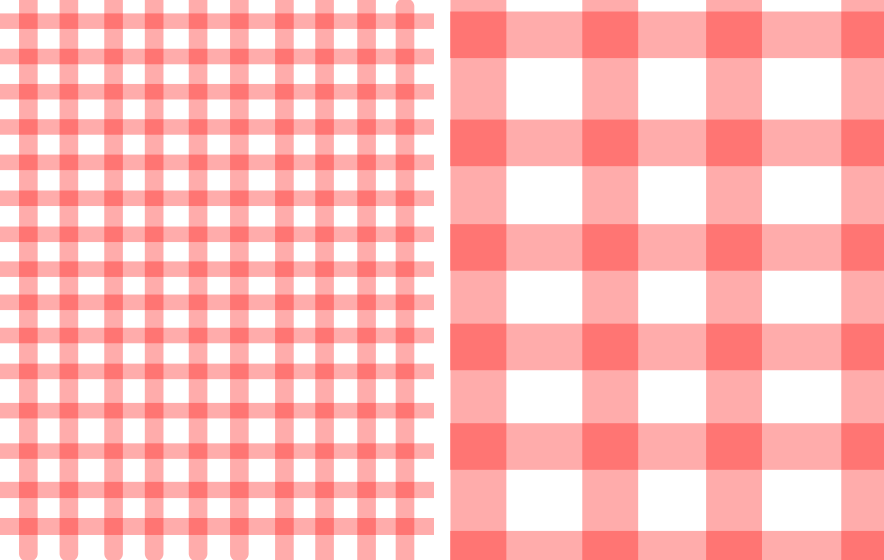
Left: the whole. Right: its middle third, enlarged.
This pattern is drawn by a Shadertoy shader. Its source:

```glsl
// Gingham cloth: translucent pink columns and rows, unevenly spaced, darker where they cross.

// Signed distance to a box with rounded corners
float roundedBox(vec2 p, vec2 halfSize, float radius) {
    vec2 q = abs(p) - halfSize + radius;
    return length(max(q, 0.0)) + min(max(q.x, q.y), 0.0) - radius;
}

// Column centre: even steps with a hand-placed drift
float columnCentre(float i) {
    return 40.8 + 57.33 * i + 1.2 * cos(3.14159 * i)
         + 2.7 * sin(0.6 * i - 2.16) + sin(1.37 * i - 1.3);
}

// Row centre, counted from the top edge
float rowCentre(float j) {
    return 23.2 + 49.5 * j + 5.65 * sin(0.449 * j + 0.767)
         + 3.28 * sin(0.898 * j + 2.21) + 0.85 * sin(1.346 * j - 2.13);
}

void mainImage(out vec4 fragColor, in vec2 fragCoord) {
    // Canvas is 594 by 768 units, with y running down
    vec2 p = fragCoord / iResolution.xy * vec2(594.0, 768.0);
    p.y = 768.0 - p.y;
    float pixel = 768.0 / iResolution.y;

    // Columns: the first six end at the bottom edge, the last one at the top
    float columnDist = 1e4;
    for (int i = 0; i < 10; i++) {
        float top = i == 9 ? -2.0 : -30.0;
        float bottom = i < 6 ? 770.0 : 800.0;
        vec2 centre = vec2(columnCentre(float(i)), 0.5 * (top + bottom));
        vec2 halfSize = vec2(12.75, 0.5 * (bottom - top));
        columnDist = min(columnDist, roundedBox(p - centre, halfSize, 11.0));
    }

    // Rows: full width, slightly thicker toward the bottom
    float rowDist = 1e4;
    for (int j = 0; j < 15; j++) {
        float row = float(j);
        float halfHeight = 10.65 + smoothstep(12.0, 14.0, row);
        rowDist = min(rowDist, abs(p.y - rowCentre(row)) - halfHeight);
    }

    // Each layer tints the cloth, so crossings multiply
    vec2 cover = clamp(0.5 - vec2(columnDist, rowDist) / pixel, 0.0, 1.0);
    vec3 pink = vec3(1.0, 0.676, 0.672);
    vec3 color = mix(vec3(1.0), pink, cover.x) * mix(vec3(1.0), pink, cover.y);
    fragColor = vec4(color, 1.0);
}
```
